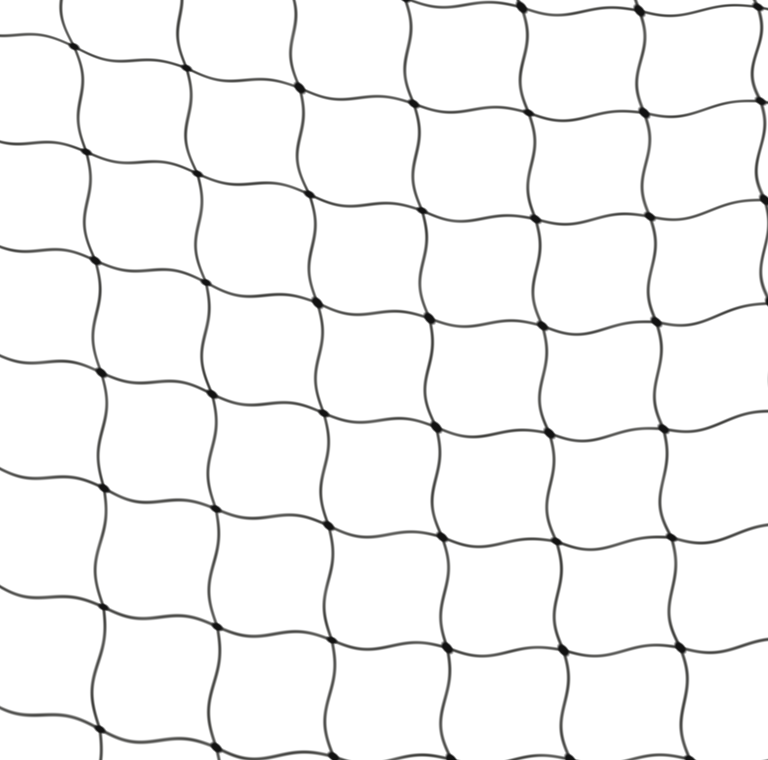
Write a Shadertoy shader that draws this pattern.

```glsl
// Knotted square-mesh net of thin dark cords, slack and slightly skewed, on white.

const float CELLS_HIGH = 6.89;                 // canvas height in mesh cells
const vec2  CENTRE_KNOT = vec2(3.955, 3.873);  // from the top left, in cells
const float FIRST_COLUMN = -3.0;               // leftmost upright cord
const float CORD_HALF_WIDTH = 0.0126;
const float EDGE_SOFTNESS = 0.012;
const float S_BEND = 0.045;                    // wave of each cord between knots
const float ROW_SAG = 0.01;
const float COLUMN_SAG = -0.025;
const float SAG_VARIATION = 0.025;
const vec2  KNOT_RADII = vec2(0.055, 0.032);
const float KNOT_TILT = 0.6;
const float WEAR = 0.18;
const vec3  PAPER = vec3(1.0);
const vec3  CORD_COLOUR = vec3(0.30, 0.30, 0.29);
const vec3  KNOT_COLOUR = vec3(0.07);
const float PI = 3.14159;

float hash(vec2 p) {
    vec3 q = fract(p.xyx * 0.1031);
    q += dot(q, q.yzx + 33.33);
    return fract((q.x + q.y) * q.z);
}

float cornerSlope(vec2 corner, vec2 offset) {
    float angle = 2.0 * PI * hash(corner + 71.0);
    return dot(vec2(cos(angle), sin(angle)), offset);
}

float gradientNoise(vec2 p) {
    vec2 i = floor(p), f = p - i;
    vec2 u = f * f * f * (f * (f * 6.0 - 15.0) + 10.0);
    vec2 e = vec2(1.0, 0.0);
    return mix(mix(cornerSlope(i, f), cornerSlope(i + e, f - e), u.x),
               mix(cornerSlope(i + e.yx, f - e.yx), cornerSlope(i + 1.0, f - 1.0), u.x), u.y);
}

// Place of grid point g (column, row) on the stretched net
vec2 netPosition(vec2 g) {
    float a = g.x, b = g.y, bb = b * b;
    float x = 1.023 * a + 0.057 * b + 0.006 * a * b
            + 0.0036 * (a * a - bb + a * bb);
    float tilt  = 0.095 - 0.018 * b - 0.0036 * bb;
    float bow   = -0.0355 + 0.0027 * b + 0.0015 * bb;
    float twist = -0.0041 + 0.0014 * b + 0.0005 * bb;
    float y = 0.991 * b + 0.0045 * bb + a * (tilt + a * (bow + a * twist));
    return CENTRE_KNOT + vec2(x, y);
}

// Inverse of netPosition by fixed-point iteration
vec2 gridCoordinate(vec2 p) {
    vec2 g = p - CENTRE_KNOT;
    for (int i = 0; i < 8; i++) g += p - netPosition(g);
    return g;
}

// Distance to the nearest cord that runs along one grid axis
float cordDistance(float along, float across, float sag, float seed) {
    float span = floor(along), t = along - span;
    float line = round(across);
    float slack = sag + SAG_VARIATION * (2.0 * hash(vec2(span, line) + seed) - 1.0);
    float bend = S_BEND * sin(2.0 * PI * t) + slack * sin(PI * t);
    float slope = PI * (2.0 * S_BEND * cos(2.0 * PI * t) + slack * cos(PI * t));
    return abs(across - line - bend) / sqrt(1.0 + slope * slope);
}

// Tilted oval at the nearest crossing
float knotDistance(vec2 p, vec2 g) {
    vec2 id = round(g);
    float variation = hash(id + 40.0) - 0.5;
    float angle = KNOT_TILT + 0.5 * variation;
    vec2 d = p - netPosition(id), dir = vec2(cos(angle), sin(angle));
    d = vec2(dot(d, dir), dot(d, vec2(-dir.y, dir.x)));
    vec2 radii = KNOT_RADII * (1.0 + 0.3 * variation);
    return (length(d / radii) - 1.0) * radii.y;
}

void mainImage(out vec4 fragColor, in vec2 fragCoord) {
    float pixel = CELLS_HIGH / iResolution.y;
    vec2 p = vec2(fragCoord.x, iResolution.y - fragCoord.y) * pixel;
    vec2 g = gridCoordinate(p);
    float soft = max(EDGE_SOFTNESS, 0.75 * pixel);

    // Cords
    float cord = cordDistance(g.x, g.y, ROW_SAG * (1.0 + max(g.x, 0.0)), 11.0);
    if (round(g.x) >= FIRST_COLUMN)
        cord = min(cord, cordDistance(g.y, g.x, COLUMN_SAG, 27.0));
    float cordInk = 1.0 - smoothstep(-soft, soft, cord - CORD_HALF_WIDTH);
    cordInk *= 1.0 + WEAR * gradientNoise(p * 4.0);

    // Knots
    float knotInk = 1.0 - smoothstep(-soft, soft, knotDistance(p, g));

    vec3 colour = mix(PAPER, CORD_COLOUR, cordInk);
    colour = mix(colour, KNOT_COLOUR, knotInk);
    fragColor = vec4(colour, 1.0);
}
```
